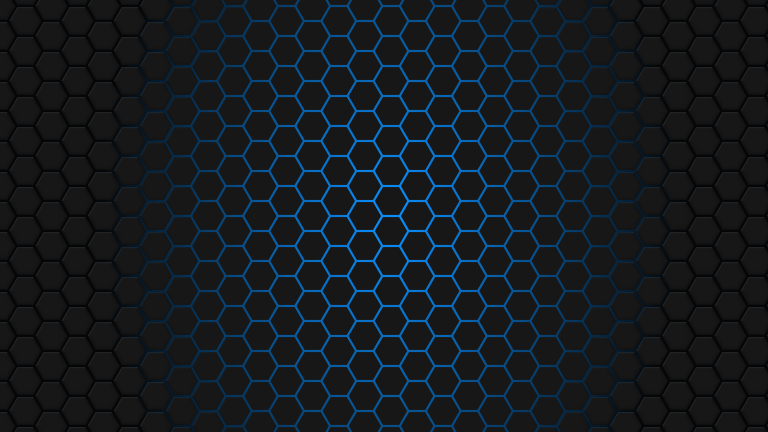
Write a Shadertoy shader that draws this pattern.

```glsl
// Lengths are fractions of the canvas height
const float CELL_HEIGHT = 0.06944;
const float COLUMN_STEP = 0.06045;
const vec2 GRID_ORIGIN = vec2(0.0162, 0.0347);
const float LINE_HALF = 0.0025;
const float BEVEL_WIDTH = 0.0020;
const float SHADOW_WIDTH = 0.0045;
const vec2 GLOW_RADIUS = vec2(0.67, 0.95);
const vec2 GLOW_CENTER = vec2(0.012, 0.0);
const float GLOW_POWER = 1.15;
const vec2 LIGHT_DIR = vec2(-0.5, 0.866);

const vec3 FACE = vec3(0.092);
const vec3 GROOVE = vec3(0.018, 0.022, 0.027);
const vec3 RIM_GREY = vec3(0.165, 0.175, 0.185);
const vec3 RIM_BLUE = vec3(0.05, 0.27, 0.45);
const vec3 GLOW_BLUE = vec3(0.04, 0.56, 0.99);

const vec2 HEX_NORMAL = vec2(0.8660254, 0.5);
const vec2 LATTICE = vec2(1.7320508, 1.0);

// Position relative to the nearest centre of a flat-topped hexagon
vec2 hexLocal(vec2 p) {
    vec2 a = mod(p + 0.5 * LATTICE, LATTICE) - 0.5 * LATTICE;
    vec2 b = mod(p, LATTICE) - 0.5 * LATTICE;
    return dot(a, a) < dot(b, b) ? a : b;
}

// Outward normal in xy, distance to the nearest side in z
vec3 hexSide(vec2 local) {
    vec2 q = abs(local);
    float slanted = dot(q, HEX_NORMAL);
    vec2 normal = q.y > slanted ? vec2(0.0, 1.0) : HEX_NORMAL;
    vec2 facing = vec2(local.x < 0.0 ? -1.0 : 1.0, local.y < 0.0 ? -1.0 : 1.0);
    return vec3(normal * facing, 0.5 - max(q.y, slanted));
}

void mainImage(out vec4 fragColor, in vec2 fragCoord) {
    float pixel = 1.0 / iResolution.y;
    vec2 p = (fragCoord - 0.5 * iResolution.xy) * pixel;

    // Honeycomb
    vec2 cellScale = vec2(HEX_NORMAL.x / COLUMN_STEP, 1.0 / CELL_HEIGHT);
    vec3 side = hexSide(hexLocal((p - GRID_ORIGIN) * cellScale));
    float edge = side.z * CELL_HEIGHT;
    float lit = max(dot(side.xy, LIGHT_DIR), 0.0);

    // Elliptical light behind the cells
    float reach = length((p - GLOW_CENTER) / GLOW_RADIUS);
    float glow = clamp(1.0 - pow(reach, GLOW_POWER), 0.0, 1.0);
    float unlit = 1.0 - smoothstep(0.0, 0.45, glow);

    // Cell faces with a shaded border and a lit rim
    float inset = max(edge - LINE_HALF, 0.0);
    float shadow = exp(-inset / SHADOW_WIDTH) * (1.0 - lit);
    vec3 color = FACE * (1.0 - 0.4 * shadow * unlit);
    float rim = 1.0 - smoothstep(0.0, BEVEL_WIDTH + pixel, inset);
    vec3 rimColor = mix(RIM_GREY, RIM_BLUE, smoothstep(0.0, 0.3, glow));
    color = mix(color, rimColor, rim * lit * unlit * 0.8);

    // Grooves carrying the glow
    float line = 1.0 - smoothstep(LINE_HALF - 0.6 * pixel, LINE_HALF + 0.6 * pixel, edge);
    color = mix(color, mix(GROOVE, GLOW_BLUE, glow), line);

    fragColor = vec4(color, 1.0);
}
```
